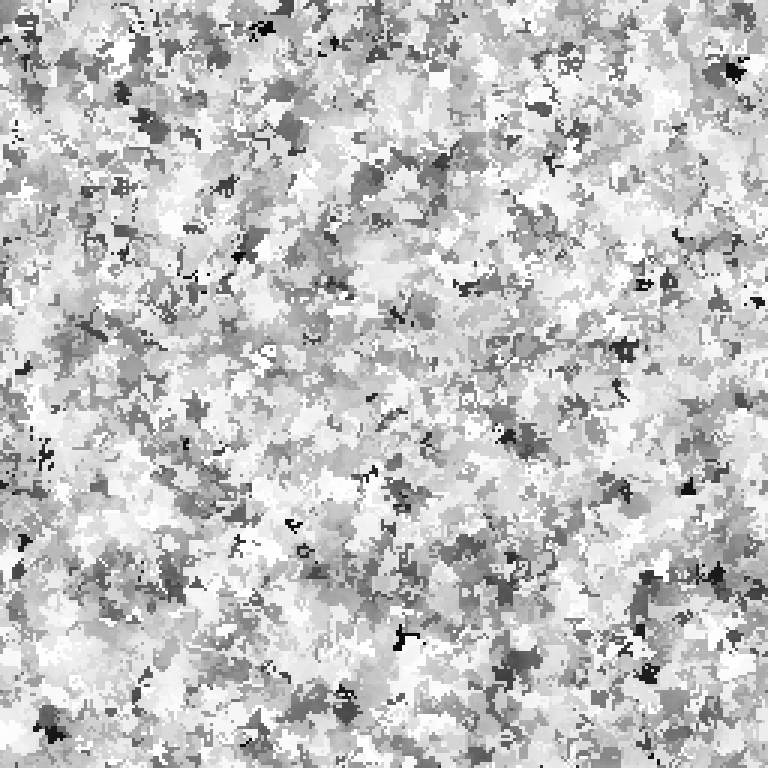
Write a Shadertoy shader that draws this texture.

```glsl
const float BLOCKS = 256.0;         // square blocks across the canvas
const float COARSE_GRAINS = 37.0;   // grains across the canvas
const float FINE_GRAINS = 76.0;
const float FINE_SHARE = 0.42;
const vec2 WARP_FREQ = vec2(58.0, 112.0);
const vec2 WARP_SIZE = vec2(0.019, 0.011);
const float PATCH_FREQ = 10.0;      // broad light and dark patches
const float PATCH_WEIGHT = 1.5;
const float GRAIN_WEIGHT = 0.92;
const float LOGISTIC = 1.702;       // logistic fit to the normal curve
const int AA = 2;

float hash(ivec2 cell, int seed) {
    uvec2 q = uvec2(cell + 4096) * uvec2(73856093u, 19349663u);
    uint h = q.x ^ q.y ^ (uint(seed) * 83492791u);
    h = (h ^ (h >> 16)) * 73244475u;
    h = (h ^ (h >> 16)) * 73244475u;
    h ^= h >> 16;
    return (float(h >> 8) + 0.5) / 16777216.0;
}

float cornerSlope(ivec2 corner, vec2 offset, int seed) {
    float angle = 6.28318 * hash(corner, seed);
    return dot(vec2(cos(angle), sin(angle)), offset);
}

float gradientNoise(vec2 p, int seed) {
    ivec2 i = ivec2(floor(p));
    vec2 f = fract(p);
    vec2 w = f * f * f * (f * (f * 6.0 - 15.0) + 10.0);
    float a = cornerSlope(i, f, seed);
    float b = cornerSlope(i + ivec2(1, 0), f - vec2(1, 0), seed);
    float c = cornerSlope(i + ivec2(0, 1), f - vec2(0, 1), seed);
    float d = cornerSlope(i + ivec2(1, 1), f - vec2(1, 1), seed);
    return mix(mix(a, b, w.x), mix(c, d, w.x), w.y);
}

vec2 warpNoise(vec2 p, int seed) {
    return vec2(gradientNoise(p, seed), gradientNoise(p, seed + 1));
}

// Identity of the closest scattered grain centre
ivec2 nearestGrain(vec2 p, int seed) {
    ivec2 home = ivec2(floor(p));
    ivec2 nearest = home;
    float best = 1e3;
    for (int y = -1; y <= 1; y++)
    for (int x = -1; x <= 1; x++) {
        ivec2 cell = home + ivec2(x, y);
        vec2 centre = vec2(cell) + vec2(hash(cell, seed), hash(cell, seed + 1));
        vec2 d = centre - p;
        float dist = dot(d, d);
        if (dist < best) { best = dist; nearest = cell; }
    }
    return nearest;
}

// Maps an evenly spread darkness rank to a grey level
float greyFromRank(float rank) {
    float grey = 1.0 - 0.38 * rank - 0.37 * pow(rank, 6.0) - 0.22 * pow(rank, 50.0);
    return clamp(grey, 0.0, 1.0);
}

float granite(vec2 uv) {
    // Blocky sampling with ragged grain borders
    vec2 p = (floor(uv * BLOCKS) + 0.5) / BLOCKS;
    vec2 q = p + WARP_SIZE.x * warpNoise(p * WARP_FREQ.x, 11)
               + WARP_SIZE.y * warpNoise(p * WARP_FREQ.y, 21);

    // Fine grains replace part of the coarse ones
    ivec2 coarse = nearestGrain(q * COARSE_GRAINS, 31);
    ivec2 fine = nearestGrain(q * FINE_GRAINS, 41);
    float pick = hash(fine, 51) < FINE_SHARE ? hash(fine, 61) : hash(coarse, 71);

    // Grain tone shifted by the broad patches
    float grainTone = log(pick / (1.0 - pick)) / LOGISTIC;
    float patchTone = gradientNoise(q * PATCH_FREQ, 81);
    float tone = GRAIN_WEIGHT * grainTone + PATCH_WEIGHT * patchTone;
    return greyFromRank(1.0 / (1.0 + exp(-LOGISTIC * tone)));
}

void mainImage(out vec4 fragColor, in vec2 fragCoord) {
    float size = min(iResolution.x, iResolution.y);
    float grey = 0.0;
    // Average subsamples to smooth the edges
    for (int y = 0; y < AA; y++)
    for (int x = 0; x < AA; x++) {
        vec2 shift = (vec2(x, y) + 0.5) / float(AA) - 0.5;
        grey += granite((fragCoord + shift) / size);
    }
    fragColor = vec4(vec3(grey / float(AA * AA)), 1.0);
}
```
